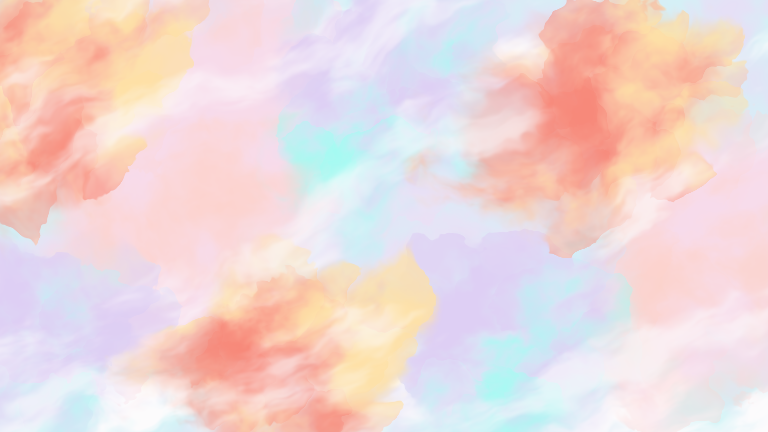
Give the GLSL for this background, as a Shadertoy shader.

```glsl
// Pastel watercolour clouds: coral, pink and blue washes layered over pale haze.

// A cluster of overlapping blots; colour runs from low to high along the tilt.
struct Wash {
    vec2 radius;
    float tilt;
    float opacity;
    float seed;
    vec3 low;
    vec3 middle;
    vec3 high;
};

const int BLOTS = 20;
const float GOLDEN_ANGLE = 2.39996;
const float EDGE_CRISP = 0.035;
const float EDGE_SOFT = 0.9;
const float EDGE_WOBBLE = 1.5;
const float EDGE_DETAIL = 7.0;
const float ROUGHNESS = 0.56;
const float BEND = 0.16;
const float STREAK_TILT = 0.45;

const vec3 PAPER = vec3(0.99, 0.985, 0.99);
const vec3 PALE_LILAC = vec3(0.90, 0.88, 0.965);
const vec3 PALE_AQUA = vec3(0.82, 0.955, 0.965);

const Wash HAZE = Wash(vec2(0.38, 0.24), 0.5, 0.45, 3.0,
    vec3(0.80, 0.96, 0.97), vec3(0.89, 0.90, 0.965), vec3(0.93, 0.87, 0.96));
const Wash BLUE = Wash(vec2(0.26, 0.24), 1.15, 0.55, 17.0,
    vec3(0.64, 0.985, 0.95), vec3(0.86, 0.89, 0.965), vec3(0.87, 0.81, 0.955));
const Wash PINK = Wash(vec2(0.33, 0.27), 1.0, 0.45, 29.0,
    vec3(0.99, 0.82, 0.79), vec3(0.985, 0.845, 0.855), vec3(0.97, 0.86, 0.92));
const Wash CORAL = Wash(vec2(0.32, 0.23), 0.55, 0.60, 41.0,
    vec3(0.97, 0.53, 0.47), vec3(0.985, 0.74, 0.64), vec3(0.995, 0.88, 0.65));

// Cluster centres in units of canvas height.
const vec2 HAZE_AT[3] = vec2[3](vec2(1.02, 0.50), vec2(1.34, 0.38), vec2(0.06, 0.42));
const vec2 BLUE_AT[3] = vec2[3](vec2(0.88, 0.79), vec2(1.18, 0.18), vec2(0.10, 0.18));
const vec2 PINK_AT[3] = vec2[3](vec2(0.42, 0.47), vec2(1.65, 0.38), vec2(0.48, 0.71));
const vec2 CORAL_AT[3] = vec2[3](vec2(1.41, 0.76), vec2(0.67, 0.17), vec2(0.12, 0.78));

float hash(vec2 p) {
    vec3 h = fract(vec3(p.xyx) * 0.1031);
    h += dot(h, h.yzx + 33.33);
    return fract((h.x + h.y) * h.z);
}

float noise(vec2 p) {
    vec2 cell = floor(p), f = fract(p);
    f = f * f * (3.0 - 2.0 * f);
    float bottom = mix(hash(cell), hash(cell + vec2(1, 0)), f.x);
    float top = mix(hash(cell + vec2(0, 1)), hash(cell + vec2(1, 1)), f.x);
    return mix(bottom, top, f.y);
}

float fbm(vec2 p) {
    float sum = 0.0, total = 0.0, gain = 1.0;
    for (int i = 0; i < 5; i++) {
        sum += gain * noise(p);
        total += gain;
        p = mat2(1.6, 1.2, -1.2, 1.6) * p + 7.3;
        gain *= ROUGHNESS;
    }
    return sum / total;
}

// Rotates p clockwise, so a direction at angle a lands on the x axis.
vec2 unturn(vec2 p, float a) {
    float c = cos(a), s = sin(a);
    return vec2(c * p.x + s * p.y, c * p.y - s * p.x);
}

vec3 ramp(Wash w, float t) {
    t = clamp(t, 0.0, 1.0) * 2.0;
    return t < 1.0 ? mix(w.low, w.middle, t) : mix(w.middle, w.high, t - 1.0);
}

// Layers one kind of wash at each centre: a soft ground, then smaller blots.
void paint(inout vec3 colour, vec2 p, Wash w, vec2 centres[3], float streak, float cloud) {
    for (int k = 0; k < 3; k++) {
        vec2 local = unturn(p - centres[k], w.tilt) / w.radius;
        if (length(local) > 2.0) continue;
        for (int i = 0; i < BLOTS; i++) {
            float n = float(i) / float(BLOTS);
            bool ground = i == 0;
            float angle = float(i) * GOLDEN_ANGLE + w.seed;
            vec2 offset = 0.9 * sqrt(n) * vec2(cos(angle), sin(angle));
            float size = ground ? 1.15 : mix(0.62, 0.27, hash(vec2(i, w.seed)));
            vec2 q = (local - offset) / size;
            if (length(q) > 1.7) continue;

            // The leading side of each blot dries crisp, the other bleeds away.
            float bleedAngle = 3.1416 + 3.6 * (hash(vec2(w.seed, i + 9)) - 0.5);
            float bleed = smoothstep(-0.6, 0.4, dot(q, vec2(cos(bleedAngle), sin(bleedAngle))));
            if (ground) bleed = 0.7;
            float ragged = fbm(p * EDGE_DETAIL + vec2(i * 5 + k * 71, w.seed)) - 0.5;
            float depth = 1.0 - length(q) + EDGE_WOBBLE * ragged;
            float cover = smoothstep(0.0, mix(EDGE_CRISP, EDGE_SOFT, bleed), depth);
            cover *= ground ? 0.88 : w.opacity * mix(0.7, 1.25, cloud);

            // Pigment pools at the crisp rim and pales towards the leading side.
            float rim = (1.0 - bleed) * exp(-7.0 * max(depth, 0.0));
            float tone = 0.56 + 0.38 * offset.x + 0.9 * (hash(vec2(i + 31, w.seed)) - 0.5);
            tone += 1.1 * (streak - 0.5) + 0.8 * (cloud - 0.5) + 0.6 * ragged;
            tone += (ground ? 0.3 : 0.2) * q.x - 0.15 * rim;
            colour = mix(colour, ramp(w, tone), cover);
        }
    }
}

void mainImage(out vec4 fragColor, in vec2 fragCoord) {
    vec2 p = fragCoord / iResolution.y;
    vec2 bent = p + BEND * (vec2(fbm(p * 3.0 + 2.0), fbm(p * 3.0 + 57.0)) - 0.5);
    float streak = fbm(unturn(bent, STREAK_TILT) * vec2(3.0, 8.0) + 11.0);
    float cloud = smoothstep(0.25, 0.75, fbm(bent * 6.0 + 131.0));

    // Pale ground with white gaps
    vec3 colour = mix(PALE_LILAC, PALE_AQUA, smoothstep(0.38, 0.6, fbm(bent * 2.5 + 23.0)));
    colour = mix(colour, PAPER, smoothstep(0.42, 0.66, streak));

    // Washes from back to front
    paint(colour, bent, HAZE, HAZE_AT, streak, cloud);
    paint(colour, bent, PINK, PINK_AT, streak, cloud);
    paint(colour, bent, BLUE, BLUE_AT, streak, cloud);
    paint(colour, bent, CORAL, CORAL_AT, streak, cloud);

    // Thin white wisps over everything
    float wisp = fbm(unturn(bent, STREAK_TILT) * vec2(2.5, 6.0) + 83.0);
    colour = mix(colour, PAPER, 0.6 * smoothstep(0.56, 0.76, wisp));
    fragColor = vec4(colour, 1.0);
}
```
